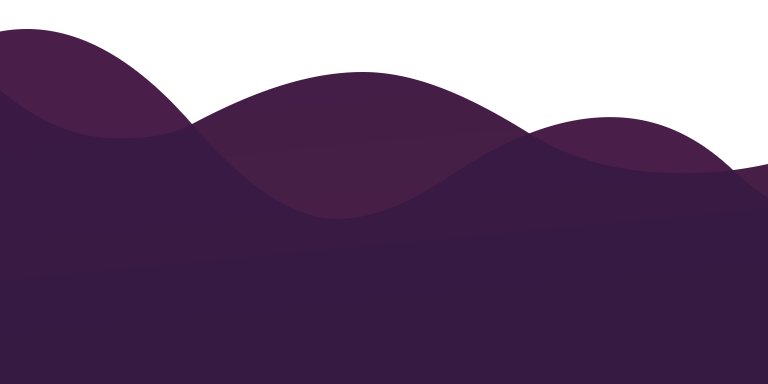
Reproduce this background procedurally as a WebGL 1 fragment shader.

```glsl
precision highp float;
// Two translucent plum waves crossing over a white sky, darker where they overlap.

uniform vec2 u_resolution;

#define SKY vec3(1.0)
#define FALLING_COLOR vec3(0.286, 0.119, 0.281)
#define ROLLING_TOP vec3(0.266, 0.118, 0.273)
#define ROLLING_LOW vec3(0.278, 0.121, 0.276)
#define OVERLAP_TOP vec3(0.226, 0.102, 0.268)
#define OVERLAP_LOW vec3(0.211, 0.102, 0.259)
#define SHADE_TILT 0.094
#define KNOTS 7

// Cubic between two knots, each holding x, height and slope.
float cubicSpan(float x, vec3 a, vec3 b) {
  float width = b.x - a.x;
  float t = (x - a.x) / width;
  float rise = t * t * (3.0 - 2.0 * t);
  float leave = t * (1.0 - t) * (1.0 - t);
  float arrive = t * t * (t - 1.0);
  return mix(a.y, b.y, rise) + width * (leave * a.z + arrive * b.z);
}

// Height of a smooth curve through all knots.
float curveHeight(float x, vec3 knots[KNOTS]) {
  float height = cubicSpan(x, knots[0], knots[1]);
  for (int i = 1; i < KNOTS - 1; i++) {
    if (x > knots[i].x) height = cubicSpan(x, knots[i], knots[i + 1]);
  }
  return height;
}

// Smooth coverage of the area below a curve.
float coverBelow(vec2 p, vec3 knots[KNOTS], float pixel) {
  float height = curveHeight(p.x, knots);
  float slope = (curveHeight(p.x + pixel, knots) - height) / pixel;
  float dist = (height - p.y) / sqrt(1.0 + slope * slope);
  return clamp(0.5 + dist / pixel, 0.0, 1.0);
}

void main() {
  // The canvas spans 2 units across and 1 unit up.
  vec2 p = gl_FragCoord.xy / u_resolution * vec2(2.0, 1.0);
  float pixel = 1.0 / u_resolution.y;

  // Wave that drops steeply from the upper left.
  vec3 falling[KNOTS];
  falling[0] = vec3(0.070, 0.9245, 0.0);
  falling[1] = vec3(0.500, 0.677, -1.15);
  falling[2] = vec3(0.878, 0.430, 0.0);
  falling[3] = vec3(1.172, 0.542, 0.67);
  falling[4] = vec3(1.589, 0.695, 0.0);
  falling[5] = vec3(1.909, 0.557, -0.95);
  falling[6] = vec3(2.000, 0.484, -0.70);

  // Gentler wave with its crest near the middle.
  vec3 rolling[KNOTS];
  rolling[0] = vec3(0.000, 0.766, -0.85);
  rolling[1] = vec3(0.305, 0.640, 0.0);
  rolling[2] = vec3(0.500, 0.677, 0.53);
  rolling[3] = vec3(0.945, 0.8125, 0.0);
  rolling[4] = vec3(1.378, 0.653, -0.62);
  rolling[5] = vec3(1.784, 0.549, 0.0);
  rolling[6] = vec3(2.000, 0.573, 0.22);

  float fallingCover = coverBelow(p, falling, pixel);
  float rollingCover = coverBelow(p, rolling, pixel);

  // Faint tilted shading inside the waves.
  float depth = 1.0 - p.y + SHADE_TILT * p.x;
  vec3 rollingColor = mix(ROLLING_TOP, ROLLING_LOW, smoothstep(0.2, 0.7, depth));
  vec3 overlapColor = mix(OVERLAP_TOP, OVERLAP_LOW, smoothstep(0.3, 1.1, depth));

  // Blend the four regions made by the two coverages.
  vec3 withoutRolling = mix(SKY, FALLING_COLOR, fallingCover);
  vec3 withRolling = mix(rollingColor, overlapColor, fallingCover);
  gl_FragColor = vec4(mix(withoutRolling, withRolling, rollingCover), 1.0);
}
```
